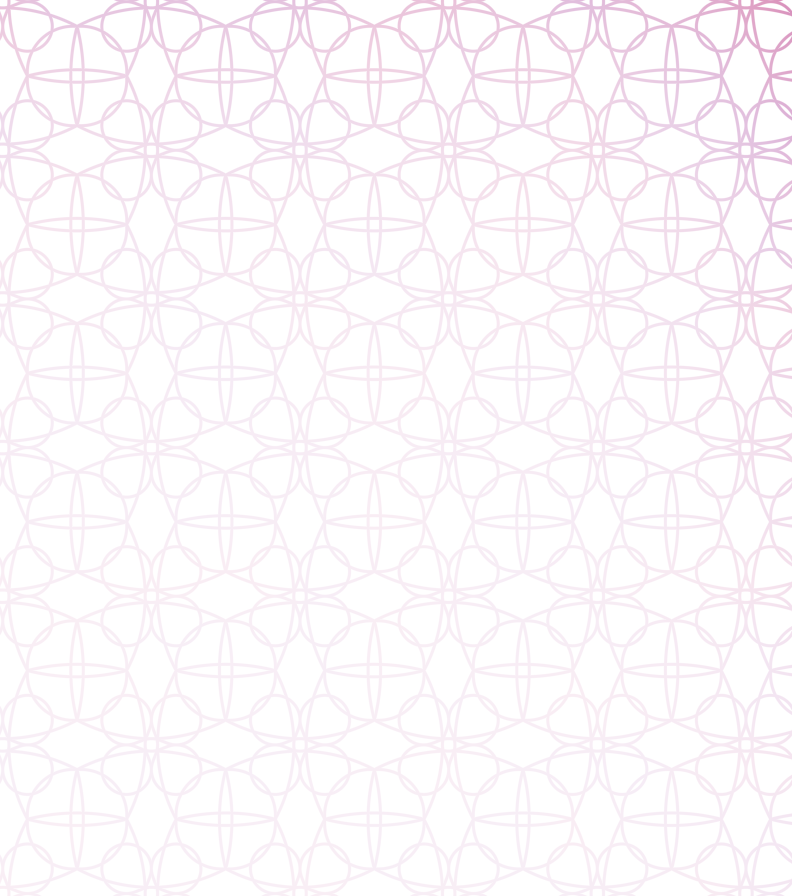
Write a WebGL 2 fragment shader that draws this pattern.

```glsl
#version 300 es
precision highp float;
// Lattice of thin interlaced curves: crossed lenses inside a rounded diamond,
// with lobed petals and long arcs meeting at each tile corner. Each tile is
// folded by symmetry; the ink fades to pale away from the top right corner.

#define TILE 0.1659                  // tile side, in canvas heights
#define ORIGIN vec2(0.0860, 0.0857)  // centre of the lower left tile
#define HALF_LINE 0.0102             // half line width, in tiles
#define TIP (1.0 / 3.0)              // reach of the diamond tips, in tiles
#define LOBE (1.0 / 6.0)             // radius of the petal lobes
#define LENS_BULGE 0.042
#define DIAMOND_BULGE 0.110
#define LONG_BULGE 0.125
#define BASE_INK 0.13                // ink strength far from the corner
#define PINK vec3(0.84, 0.50, 0.68)
#define LILAC vec3(0.76, 0.50, 0.75)

uniform vec2 u_resolution;
out vec4 outColor;

const float PI = 3.14159265;

float hash(vec2 p) {
    vec3 q = fract(vec3(p.xyx) * 0.1031);
    q += dot(q, q.yzx + 33.33);
    return fract((q.x + q.y) * q.z);
}

float valueNoise(vec2 p) {
    vec2 cell = floor(p), f = fract(p);
    f = f * f * (3.0 - 2.0 * f);
    float low = mix(hash(cell), hash(cell + vec2(1.0, 0.0)), f.x);
    float high = mix(hash(cell + vec2(0.0, 1.0)), hash(cell + 1.0), f.x);
    return mix(low, high, f.y);
}

// Distance to a circular arc from a to b that bulges to the right of a->b
float arcDistance(vec2 p, vec2 a, vec2 b, float bulge) {
    float halfChord = 0.5 * length(b - a);
    vec2 along = normalize(b - a);
    vec2 outward = vec2(along.y, -along.x);
    vec2 q = p - 0.5 * (a + b);
    q = vec2(abs(dot(q, along)), dot(q, outward));
    float radius = 0.5 * (halfChord * halfChord + bulge * bulge) / bulge;
    float depth = radius - bulge;
    bool inSector = q.x * depth < halfChord * (q.y + depth);
    return inSector ? abs(length(q + vec2(0.0, depth)) - radius)
                    : length(q - vec2(halfChord, 0.0));
}

// Three quarters of a circle, open towards the tile corner
float lobeDistance(vec2 p) {
    vec2 q = p - TIP;
    if (min(q.x, q.y) > 0.0)
        return min(length(q - vec2(LOBE, 0.0)), length(q - vec2(0.0, LOBE)));
    return abs(length(q) - LOBE);
}

// S-shaped neck that joins a lobe to the corner crossing
float neckDistance(vec2 p) {
    float y = clamp(p.y, TIP, 0.5);
    float phase = (y - TIP) / LOBE * PI;
    float x = 0.5 - 0.5 * LENS_BULGE * (1.0 - cos(phase));
    float slope = 0.5 * LENS_BULGE * PI / LOBE * sin(phase);
    return length(vec2((p.x - x) / sqrt(1.0 + slope * slope), p.y - y));
}

// Curves of one tile quadrant that have a mirrored twin across the diagonal
float twinCurves(vec2 p) {
    float lens = arcDistance(p, vec2(TIP, 0.0), vec2(-TIP, 0.0), LENS_BULGE);
    float longArc = arcDistance(p, vec2(TIP, 0.0), vec2(TIP, 1.0), LONG_BULGE);
    return min(min(lens, longArc), neckDistance(p));
}

float motifDistance(vec2 p) {
    float diamond = arcDistance(p, vec2(TIP, 0.0), vec2(0.0, TIP), DIAMOND_BULGE);
    float d = min(diamond, lobeDistance(p));
    return min(d, min(twinCurves(p), twinCurves(p.yx)));
}

// Ink is strongest along the top and the upper right side
float inkStrength(vec2 uv) {
    float top = 0.34 * exp((uv.y - 1.0) / 0.17);
    float side = 0.42 * exp((uv.x - 1.0) / 0.12) * mix(0.15, 1.0, uv.y * uv.y);
    return BASE_INK + top + side;
}

void main() {
    vec2 uv = gl_FragCoord.xy / u_resolution;
    vec2 canvas = gl_FragCoord.xy / u_resolution.y;

    // Fold the tile into one quadrant
    vec2 p = abs(fract((canvas - ORIGIN) / TILE + 0.5) - 0.5);

    // Smooth line coverage
    float pixel = 1.0 / (u_resolution.y * TILE);
    float line = 1.0 - smoothstep(-0.75, 0.75, (motifDistance(p) - HALF_LINE) / pixel);

    // Slow drift between the two inks
    vec3 ink = mix(PINK, LILAC, valueNoise(canvas * 14.0));
    outColor = vec4(mix(vec3(1.0), ink, line * inkStrength(uv)), 1.0);
}
```
